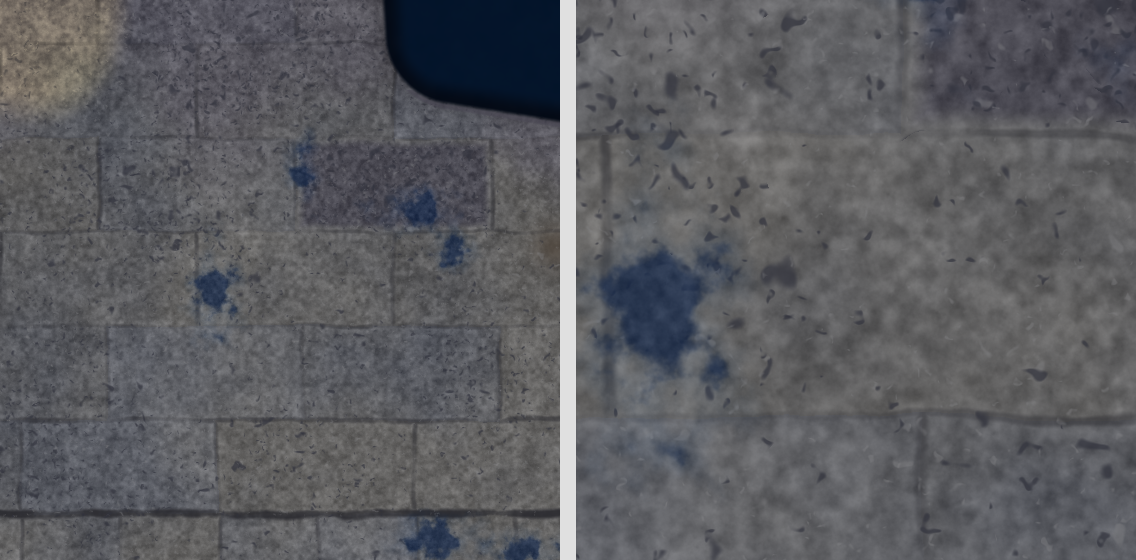
Left, the full canvas; right, a detail of the centre.
This texture is drawn by a WebGL 2 fragment shader. Its source:

```glsl
#version 300 es
precision highp float;
// Worn stone pavers in running bond: seven staggered rows with patchy joints,
// pits, pale flecks and blue stains. Warm light falls in the upper left corner
// and a dark rounded panel covers the upper right. All from hashes and noise.
uniform vec2 u_resolution;
out vec4 fragColor;

const float ROW_HEIGHT = 0.168;
const float ROW_BASE = 0.082;      // height of the lowest joint
const float BRICK_WIDTH = 0.352;
const float ROW_DRIFT = 0.04;      // sideways slip of the lower rows
const vec2 WORN_BRICK = vec2(1.0, 4.0);
const vec3 STONE_COOL = vec3(0.355, 0.365, 0.395);
const vec3 STONE_WARM = vec3(0.385, 0.380, 0.375);
const vec3 STONE_VIOLET = vec3(0.325, 0.318, 0.360);
const vec3 WORN = vec3(0.265, 0.260, 0.305);
const vec3 JOINT = vec3(0.16, 0.16, 0.18);
const vec3 PIT = vec3(0.19, 0.195, 0.235);
const vec3 FLECK = vec3(0.52, 0.52, 0.53);
const vec3 STAIN = vec3(0.12, 0.165, 0.26);
const vec3 SUNLIT = vec3(0.50, 0.45, 0.40);
const vec3 RUST = vec3(0.30, 0.26, 0.22);
const vec3 PANEL = vec3(0.015, 0.080, 0.165);
const vec3 PANEL_RIM = vec3(0.015, 0.040, 0.085);
// Stains: centre, then half width and half height
const vec4 STAINS[6] = vec4[6](
  vec4(0.384, 0.475, 0.026, 0.052), vec4(0.542, 0.690, 0.018, 0.040),
  vec4(0.750, 0.628, 0.045, 0.024), vec4(0.815, 0.550, 0.026, 0.020),
  vec4(0.780, 0.035, 0.055, 0.024), vec4(0.940, 0.020, 0.040, 0.022));

// Integer hash of a cell, two values in 0..1
vec2 hash2(vec2 cell) {
  uvec2 v = uvec2(ivec2(floor(cell)) + 4096) * 1664525u + 1013904223u;
  v.x += v.y * 1664525u;
  v.y += v.x * 1664525u;
  v ^= v >> 16u;
  v.x += v.y * 1664525u;
  v.y += v.x * 1664525u;
  v ^= v >> 16u;
  return vec2(v >> 8u) / 16777216.0;
}

float noise(vec2 p) {
  vec2 i = floor(p), f = p - i;
  f = f * f * (3.0 - 2.0 * f);
  float low = mix(hash2(i).x, hash2(i + vec2(1, 0)).x, f.x);
  float high = mix(hash2(i + vec2(0, 1)).x, hash2(i + 1.0).x, f.x);
  return mix(low, high, f.y);
}

float fbm(vec2 p) {
  float sum = 0.0, gain = 0.5;
  for (int i = 0; i < 5; i++) {
    sum += gain * noise(p);
    p = mat2(1.6, 1.2, -1.2, 1.6) * p + 17.0;
    gain *= 0.5;
  }
  return sum / 0.97;
}

// Coverage of irregular dots, one per grid cell at most
float specks(vec2 p, float scale, float density) {
  vec2 q = p * scale + 0.7 * vec2(noise(p * scale * 2.1), noise(p * scale * 2.1 + 31.0));
  vec2 cell = floor(q), place = hash2(cell), kind = hash2(cell + 211.0);
  vec2 offset = (fract(q) - mix(vec2(0.3), vec2(0.7), place)) * vec2(1.0, 0.8 + 0.5 * kind.y);
  float radius = mix(0.09, 0.27, kind.y * kind.y);
  float edge = 0.06 + scale / u_resolution.y;
  return step(kind.x, density) * (1.0 - smoothstep(radius - edge, radius + edge, length(offset)));
}

// Corner of the panel: two planes joined by a round of radius r
float panelDistance(vec2 p) {
  const float r = 0.095;
  float left = 0.685 - p.x + 0.06 * (1.0 - p.y);
  float bottom = dot(p - vec2(0.78, 0.819), vec2(-0.160, -0.987));
  vec2 d = vec2(left, bottom) + r;
  return min(max(d.x, d.y), 0.0) + length(max(d, 0.0)) - r;
}

void main() {
  vec2 p = gl_FragCoord.xy / u_resolution;
  float pixel = 1.0 / u_resolution.y;
  float broad = fbm(p * 5.0 + 3.0), rough = fbm(p * 38.0), grain = fbm(p * 125.0);

  // Brick layout with wavering joints; the lowest row uses half bricks
  vec2 q = p + 0.012 * (vec2(fbm(p * 16.0), fbm(p * 16.0 + 50.0)) - 0.5);
  float level = (q.y - ROW_BASE) / ROW_HEIGHT;
  float row = floor(level) + 1.0;
  float width = row < 0.5 ? 0.5 * BRICK_WIDTH : BRICK_WIDTH;
  float shift = mod(row + 1.0, 2.0) * 0.5 * BRICK_WIDTH + ROW_DRIFT * (1.0 - smoothstep(0.5, 3.0, row));
  float column = (q.x - shift) / width;
  vec2 brick = vec2(floor(column), row);
  float across = abs(column - round(column)) * width;
  float along = abs(level - round(level)) * ROW_HEIGHT;
  float inside = smoothstep(0.0, 0.02, min(across, along));

  // Stone: tint per brick, cloudy patches and fine grain
  vec2 tone = hash2(brick + 9.0);
  vec3 color = mix(STONE_COOL, STONE_WARM, clamp(tone.x + 1.6 * (broad - 0.5), 0.0, 1.0));
  color = mix(color, STONE_VIOLET, smoothstep(0.65, 0.95, p.y + 0.5 * (broad - 0.5)) * 0.75);
  color += 0.025 * (tone.y - 0.5) + 0.09 * (broad - 0.5) + 0.13 * (rough - 0.5) + 0.20 * (grain - 0.5);
  float worn = brick == WORN_BRICK ? inside : 0.0;
  color = mix(color, WORN + 0.22 * (grain - 0.5), 0.75 * worn);
  float rust = exp(-dot(p - vec2(0.99, 0.56), p - vec2(0.99, 0.56)) * 700.0);
  color = mix(color, RUST, 0.7 * rust);

  // Joints: darkest and widest at the lowest course, broken up by noise
  float lowness = exp(-abs(round(level)));
  float patchy = smoothstep(0.30, 0.65, fbm(p * vec2(13.0, 17.0) + 80.0));
  float spread = 0.003 + 0.008 * lowness * patchy + 0.004 * (rough - 0.5);
  float bed = (1.0 - smoothstep(0.3 * spread, spread + pixel, along)) * (0.30 + 0.6 * lowness);
  float head = (1.0 - smoothstep(0.001, 0.005 + pixel, across)) * 0.5;
  color += 0.025 * (1.0 - smoothstep(0.004, 0.016, min(across, along))) * rough;
  color = mix(color, JOINT, max(bed, head) * (0.35 + 0.65 * patchy));

  // Pits and pale flecks at three sizes
  float density = 0.05 + 0.24 * smoothstep(0.42, 0.68, fbm(p * 6.0 + 120.0));
  density += 0.14 * smoothstep(0.72, 0.85, p.y) * smoothstep(0.2, 0.4, p.x) + 0.18 * worn;
  for (int i = 0; i < 3; i++) {
    float scale = 36.0 + 27.0 * float(i);
    color = mix(color, PIT, 0.68 * specks(p + float(i), scale, density));
    color = mix(color, FLECK, 0.38 * specks(p + 5.0 + float(i), scale * 1.7, 0.07));
  }

  // Ragged blue stains with a faint halo
  for (int i = 0; i < 6; i++) {
    float d = length((p - STAINS[i].xy) / STAINS[i].zw) + 2.6 * (rough - 0.5);
    color = mix(color, STAIN + 0.15 * (grain - 0.5), 0.75 * (1.0 - smoothstep(0.45, 1.15, d)));
    color += vec3(-0.02, 0.0, 0.025) * (1.0 - smoothstep(0.8, 2.2, d));
  }

  // Warm light in the corner
  float glow = 1.0 - smoothstep(0.17, 0.24, length(p - vec2(0.0, 1.0)) + 0.08 * (broad - 0.5));
  color = mix(color, color * SUNLIT / STONE_VIOLET, 0.75 * glow);

  // Panel with soft shade, pale lip and dark rim
  float d = panelDistance(p);
  color *= 1.0 - 0.25 * exp(-max(d, 0.0) * 60.0);
  color = mix(color, vec3(0.29, 0.28, 0.33), 0.6 * (1.0 - smoothstep(0.002, 0.007, abs(d - 0.006))) * step(p.y, 0.84));
  vec3 panel = mix(PANEL_RIM, PANEL, smoothstep(0.005, 0.045, -d)) + 0.012 * (rough - 0.5);
  color = mix(color, panel, 1.0 - smoothstep(-0.003 - pixel, 0.003 + pixel, d));
  fragColor = vec4(clamp(color, 0.0, 1.0), 1.0);
}
```
